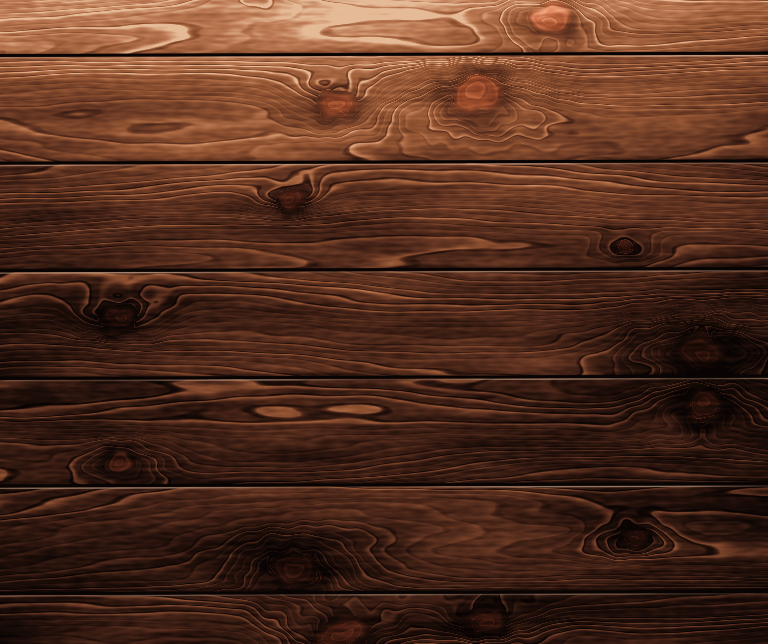
Reproduce this texture procedurally as a WebGL 2 fragment shader.

```glsl
#version 300 es
precision highp float;

uniform vec2 u_resolution;
out vec4 outColor;

const float PLANK_HEIGHT = 0.1671;
const float FIRST_SEAM = 0.078;
const float RINGS_PER_UNIT = 88.0;
const vec3 GAP_COLOR = vec3(0.03, 0.014, 0.01);
const vec3 SHINE_COLOR = vec3(0.86, 0.69, 0.58);
const vec3 KNOT_TINT = vec3(1.08, 0.92, 0.88);
const vec3 STAIN_RAMP[6] = vec3[6](
    vec3(0.12, 0.055, 0.035), vec3(0.26, 0.13, 0.085), vec3(0.41, 0.22, 0.14),
    vec3(0.58, 0.335, 0.20), vec3(0.74, 0.48, 0.33), vec3(0.90, 0.73, 0.59));

float hash(vec2 p) {
    vec3 q = fract(p.xyx * vec3(0.1031, 0.1030, 0.0973));
    q += dot(q, q.yzx + 33.33);
    return fract((q.x + q.y) * q.z);
}

vec2 gradient(vec2 cell) {
    float angle = 6.2832 * hash(cell);
    return vec2(cos(angle), sin(angle));
}

float gradientNoise(vec2 p) {
    vec2 i = floor(p), f = p - i;
    vec2 u = f * f * f * (f * (f * 6.0 - 15.0) + 10.0);
    vec2 e = vec2(1.0, 0.0);
    float low = mix(dot(gradient(i), f), dot(gradient(i + e), f - e), u.x);
    float high = mix(dot(gradient(i + e.yx), f - e.yx), dot(gradient(i + 1.0), f - 1.0), u.x);
    return 1.4 * mix(low, high, u.y);
}

float band(float x, float start, float end, float soft) {
    return smoothstep(start - soft, start + soft, x) * (1.0 - smoothstep(end - soft, end + soft, x));
}

vec3 stainColor(float tone) {
    float t = clamp(tone, 0.0, 4.999);
    int i = int(t);
    return mix(STAIN_RAMP[i], STAIN_RAMP[i + 1], t - float(i)) * (1.0 + 0.7 * clamp(tone, -1.0, 0.0));
}

// Warped ring phase of plain wood, before knots
float grainPhase(vec2 p, vec2 seed) {
    return RINGS_PER_UNIT * p.y
        + 7.0 * gradientNoise(p * vec2(1.1, 8.0) + seed)
        + 1.3 * gradientNoise(p * vec2(3.0, 24.0) + seed)
        + 0.3 * gradientNoise(p * vec2(11.0, 60.0) + seed);
}

// Bends the phase round the knots; returns phase, halo and core
vec3 addKnots(vec2 p, float plank, float phase) {
    float halo = 0.0, core = 0.0;
    for (int k = 0; k < 2; k++) {
        vec2 id = vec2(float(k) * 7.0 + 3.0, plank + 11.0);
        float size = mix(0.011, 0.028, hash(id + 40.0));
        vec2 center = vec2((float(k) + 0.15 + 0.75 * hash(id)) * 0.62,
                           mix(0.2, 0.8, hash(id + 20.0)) * PLANK_HEIGHT);
        vec2 d = (p - center) / size;
        d += 0.5 * vec2(gradientNoise(p * 28.0 + id), gradientNoise(p * 28.0 - id));
        float r = length(d * vec2(0.75, 1.0));
        float side = hash(id + 60.0) < 0.5 ? -1.0 : 1.0;
        float inside = 1.0 - smoothstep(0.7, 1.3, r);
        phase += side * 340.0 * size * exp(-dot(d * d, vec2(0.06, 0.24)));
        phase = mix(phase, r * 2.2, inside);
        float patchy = 0.7 + 0.8 * gradientNoise(p * vec2(14.0, 22.0) + id);
        halo += 0.9 * exp(-4.0 * (r - 1.2) * (r - 1.2))
              + 1.1 * patchy * exp(-dot(d * d, vec2(0.035, 0.12)));
        core = max(core, inside);
    }
    return vec3(phase, min(halo, 1.6), core);
}

// Pale late wood that ends in a thin dark line
float ringTone(float phase) {
    float width = fwidth(phase);
    float f = fract(phase);
    float chance = hash(vec2(floor(phase), 5.0));
    float strength = 0.3 + 0.9 * chance * chance;
    float soft = min(0.4 * width, 0.1);
    float pale = smoothstep(0.2, 0.74, f) * (1.0 - smoothstep(0.77 - soft, 0.82 + soft, f));
    float dark = band(f, 0.83, 0.95, 0.04 + 0.2 * soft);
    return strength * (1.6 * pale * pale - 0.9 * dark) * (1.0 - smoothstep(0.5, 1.3, width));
}

// Lamp above the top edge, fading to the lower corners
float lampTone(vec2 uv) {
    float side = 2.0 * uv.x - 0.96;
    vec2 d = (uv - vec2(0.47, 1.02)) * vec2(2.2, 4.0);
    return 0.55 + 1.5 * uv.y + 1.75 * pow(uv.y, 4.0) - 0.85 * side * side + 0.9 * exp(-dot(d, d));
}

void main() {
    vec2 uv = gl_FragCoord.xy / u_resolution;
    vec2 p = gl_FragCoord.xy / u_resolution.y;
    float pixel = 0.7 / u_resolution.y;

    // Planks, with slightly tilted seams
    float row = (p.y - FIRST_SEAM - 0.003 * (p.x - 0.3)) / PLANK_HEIGHT;
    float plank = floor(row);
    float seam = (fract(row + 0.5) - 0.5) * PLANK_HEIGHT;
    vec2 local = vec2(p.x, fract(row) * PLANK_HEIGHT);
    vec2 seed = vec2(17.3, 9.7) * (plank + 3.0);

    // Grain, fibres and uneven stain
    vec3 wood = addKnots(local, plank, grainPhase(local, seed));
    float tone = lampTone(uv) + ringTone(wood.x);
    tone += 0.55 * gradientNoise(local * vec2(7.0, 140.0) + seed);
    tone += 0.45 * gradientNoise(local * vec2(45.0, 200.0) - seed);
    tone += 0.85 * gradientNoise(local * vec2(2.2, 9.0) - seed);
    tone += 0.4 * gradientNoise(local * vec2(6.0, 30.0) - seed);
    tone += 0.3 * (hash(seed) - 0.5) - 0.9 * wood.y + 0.35 * wood.z;
    tone -= 0.8 * (1.0 - smoothstep(0.0, 0.014, local.y));
    vec3 color = stainColor(tone) * mix(vec3(1.0), KNOT_TINT, wood.z);

    // Lit upper edges and dark gaps
    float wear = smoothstep(-0.5, 0.5, gradientNoise(vec2(p.x * 3.0, plank * 5.3 + 0.4)));
    float shine = band(seam, -0.0036, -0.0012, pixel) * (0.2 + 0.65 * wear);
    color = mix(color, SHINE_COLOR * (0.65 + 0.35 * uv.y), shine);
    color = mix(color, GAP_COLOR, band(seam, -0.0012, 0.0036, pixel));
    outColor = vec4(color, 1.0);
}
```
